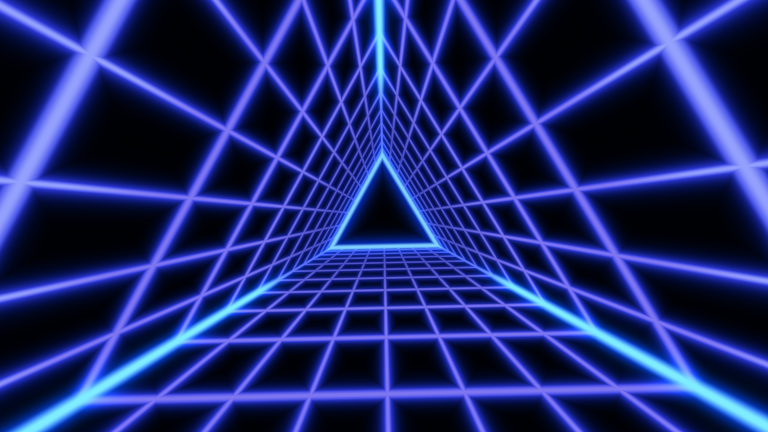
A WebGL 2 fragment shader for this background:

```glsl
#version 300 es
precision highp float;
// A neon triangular tunnel: three gridded walls receding to a glowing portal.
uniform vec2 u_resolution;
out vec4 fragColor;

// Solid centre of a stroke with a soft shoulder
float strokeCore(float dist, float halfWidth, float pixel) {
    return 1.0 - smoothstep(halfWidth * 0.1, halfWidth * 1.5 + pixel * 0.9, dist);
}

// Halo that starts at the rim of a stroke
float halo(float dist, float halfWidth, float reach) {
    return exp(-pow(max(dist - halfWidth, 0.0) / reach, 1.3));
}

// Distance to the nearest whole number
float toNearest(float x) {
    return abs(fract(x + 0.5) - 0.5);
}

void main() {
    float pixel = 1.0 / u_resolution.y;
    vec2 p = (gl_FragCoord.xy - 0.5 * u_resolution) * pixel + vec2(0.001, 0.0);

    // Slight roll of the camera
    float roll = 0.022;
    p = mat2(cos(roll), -sin(roll), sin(roll), cos(roll)) * p;

    // Pick the wall facing this ray: d is distance outward, t runs along it
    float d = -1.0;
    float t = 0.0;
    for (int i = 0; i < 3; i++) {
        float angle = radians(-90.0 + 120.0 * float(i));
        vec2 normal = vec2(cos(angle), sin(angle));
        float outward = dot(p, normal);
        if (outward > d) {
            d = outward;
            t = dot(p, vec2(-normal.y, normal.x));
        }
    }
    d = max(d, 0.001);

    // Wall coordinates: eight lanes across, evenly spaced rings in depth
    float laneWidth = 0.433 * d;
    float lane = t / laneWidth;
    float ring = 1.0 / (1.136 * d) - 2.137;
    float slant = d / max(length(p), 0.001);
    float laneDist = toNearest(lane) * laneWidth * slant;
    float ringDist = toNearest(ring) * 1.136 * d * d;
    float cornerDist = (4.0 - abs(lane)) * laneWidth * slant;

    // Grid strokes widen toward the viewer
    float laneHalf = 0.0004 + 0.0095 * d;
    float ringHalf = 0.0004 + 0.043 * d * d;
    float reach = 0.006 + 0.035 * d;
    float core = max(strokeCore(laneDist, laneHalf, pixel),
                     strokeCore(ringDist, ringHalf, pixel));
    core *= mix(0.42, 0.9, smoothstep(0.06, 0.24, d));
    float glow = max(halo(laneDist, laneHalf, reach),
                     halo(ringDist, ringHalf, reach));
    glow *= mix(0.74, 1.0, smoothstep(0.08, 0.3, d));

    vec3 color = vec3(0.0, 0.003, 0.012);
    color += vec3(0.01, 0.1, 0.55) * glow + vec3(0.18, 0.13, 0.34) * glow * glow * glow;
    vec3 violet = mix(vec3(0.53, 0.49, 0.95), vec3(0.62, 0.67, 1.0), smoothstep(0.45, 0.7, d));
    color = mix(color, violet, core);

    // Bright cyan seams where the walls meet
    float near = smoothstep(0.115, 0.175, d);
    float seamHalf = 0.0015 + 0.04 * d * near;
    float seamGlow = halo(cornerDist, seamHalf, 0.006 + 0.042 * d);
    color += vec3(0.0, 0.17, 0.5) * seamGlow * mix(0.35, 1.0, near);
    color = mix(color, mix(vec3(0.42, 0.5, 0.97), vec3(0.5, 0.93, 1.0), near),
                strokeCore(cornerDist, seamHalf * 0.9, pixel) * mix(0.55, 1.0, near));

    // Dark portal at the far end with a luminous rim
    float rim = d - 0.0705;
    vec3 portal = vec3(0.0, 0.003, 0.012) + vec3(0.02, 0.17, 0.72) * halo(-rim, 0.005, 0.018);
    color = mix(portal, color, smoothstep(-pixel, pixel, rim));
    color += vec3(0.02, 0.16, 0.45) * halo(abs(rim), 0.004, 0.012) * step(0.0, rim);
    color = mix(color, vec3(0.5, 0.82, 1.0), strokeCore(abs(rim), 0.005, pixel));

    fragColor = vec4(min(color, 1.0), 1.0);
}
```
